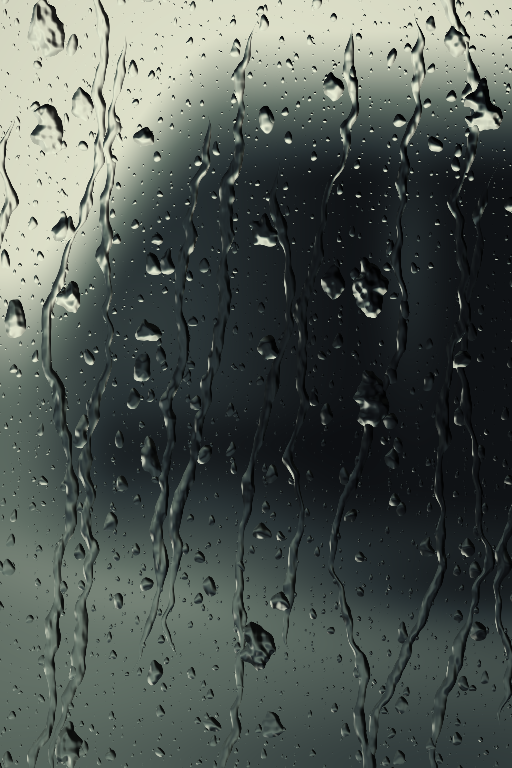
Write a Shadertoy shader that draws this texture.

```glsl
float hash(vec2 p) {
    vec3 q = fract(vec3(p.xyx) * vec3(.1031, .1030, .0973));
    q += dot(q, q.yzx + 33.33);
    return fract((q.x + q.y) * q.z);
}

float noise(vec2 p) {
    vec2 i = floor(p), f = fract(p);
    f = f * f * (3. - 2. * f);
    return mix(mix(hash(i), hash(i + vec2(1, 0)), f.x),
               mix(hash(i + vec2(0, 1)), hash(i + vec2(1, 1)), f.x), f.y);
}

float blob(vec2 p, vec2 center, vec2 size) {
    vec2 q = (p - center) / size;
    return exp(-dot(q, q));
}

// Blurred street behind the glass: pale sky, dark buildings, grey road
vec3 scenery(vec2 u) {
    float skyline = mix(.58, .885, smoothstep(0., .46, u.x));
    float sky = smoothstep(skyline - .13, skyline + .1, u.y);
    float road = 1. - smoothstep(.22, .41, u.y + .05 * u.x);

    float buildings = mix(.13, .015, smoothstep(.35, .72, u.x));
    buildings += .3 * (1. - smoothstep(0., .25, u.x));
    buildings += .06 * blob(u, vec2(.27, .57), vec2(.14, .1));
    buildings += .1 * blob(u, vec2(.8, .66), vec2(.06, .14));
    buildings -= .08 * blob(u, vec2(.38, .42), vec2(.25, .05));

    float asphalt = mix(.47, .29, smoothstep(.1, 1., u.x));
    asphalt += .09 * blob(u, vec2(.3, .24 - .15 * (u.x - .3)), vec2(.6, .06));
    asphalt -= .22 * blob(u, vec2(.95, .24), vec2(.4, .06));
    asphalt -= .12 * blob(u, vec2(.6, 0.), vec2(.6, .08));

    float tone = mix(mix(buildings, asphalt, road), .91, sky);
    vec3 color = mix(vec3(.05, .058, .07), vec3(.16, .2, .21), clamp(tone / .15, 0., 1.));
    color = mix(color, vec3(.39, .45, .41), clamp((tone - .15) / .3, 0., 1.));
    return mix(color, vec3(.89, .9, .81), clamp((tone - .45) / .43, 0., 1.));
}

// Meandering streams that lean left on their way down
float streams(vec2 p) {
    float height = 0.;
    float lumps = noise(p * vec2(190., 75.)) - .5;
    for (int i = 0; i < 11; i++) {
        float k = float(i);
        float x = (k + .6) * .07 - .09 * (1. - p.y);
        x += .07 * (noise(vec2(p.y * 3.5, k * 17.)) - .5);
        x += .022 * (noise(vec2(p.y * 15., k * 31.)) - .5);
        x += .009 * (noise(vec2(p.y * 42., k * 11.)) - .5);
        float top = mix(.75, 1.15, hash(vec2(k, 3.)));
        float bottom = mix(-.2, .2, hash(vec2(k, 8.)));
        float alive = (1. - smoothstep(top - .1, top, p.y)) * smoothstep(bottom, bottom + .1, p.y);
        float width = .0088 * (.4 + .75 * noise(vec2(p.y * 30., k * 7.))) * alive;
        width = max(width, .0003);
        float d = (p.x - x) / width;
        height = max(height, width * (1. - d * d + .7 * lumps * step(abs(d), 1.3)));
    }
    return height;
}

// Teardrops in staggered cells, each layer finer than the last
float drops(vec2 p) {
    float height = 0., cell = .135;
    vec2 warp = vec2(noise(p * 62.), noise(p * 62. + 40.)) - .5;
    float lumps = noise(p * vec2(150., 110.)) - .5;
    for (int i = 0; i < 6; i++) {
        float layer = float(i);
        vec2 g = p / cell + layer * 7.3 + 5.;
        g.y += hash(vec2(floor(g.x), layer + 50.));
        vec2 id = floor(g) + layer * 61.;
        float size = hash(id + 9.);
        float r = mix(.085, .19, size * size);
        vec2 jitter = vec2(hash(id + 21.), hash(id + 37.)) - .5;
        vec2 q = (fract(g) - .5 - vec2(.35, .2) * jitter) / r;
        q += .75 * warp;
        q.y /= mix(.95, 1.75, hash(id + 71.));
        q.x = q.x * (1.1 + .35 * q.y) + .3 * jitter.x * q.y;
        float present = step(hash(id + 5.), .54);
        height = max(height, present * r * cell * (1. - dot(q, q) + .4 * lumps));
        cell *= .62;
    }
    return height;
}

float water(vec2 p) {
    return max(streams(p), drops(p));
}

void mainImage(out vec4 fragColor, in vec2 fragCoord) {
    vec2 uv = fragCoord / iResolution.xy;
    vec2 p = fragCoord / iResolution.y;

    // Slope of the water surface
    float e = .0008;
    float height = water(p);
    vec2 slope = vec2(water(p + vec2(e, 0)) - water(p - vec2(e, 0)),
                      water(p + vec2(0, e)) - water(p - vec2(0, e))) / (2. * e);

    // Inverted refraction, shaded rim on one side and bright glint on the other
    vec3 wet = scenery(uv + slope * vec2(.07, .22));
    float facing = dot(slope, vec2(.66, .75));
    float ripple = noise(p * vec2(130., 80.) + 9.);
    wet *= 1. - .85 * smoothstep(.1, 1.3, -facing);
    wet *= 1. - .25 * smoothstep(.8, 2., length(slope));
    wet += vec3(.05, .06, .055) * smoothstep(0., 1., facing);
    float glint = smoothstep(.7, 1.5, facing) * smoothstep(.3, .75, ripple);
    wet = mix(wet, vec3(.87, .89, .81), .85 * glint);

    vec3 color = mix(scenery(uv), wet, smoothstep(0., .0018, height));
    color *= 1. - .15 * dot(uv - .5, uv - .5);
    fragColor = vec4(color, 1.);
}
```
